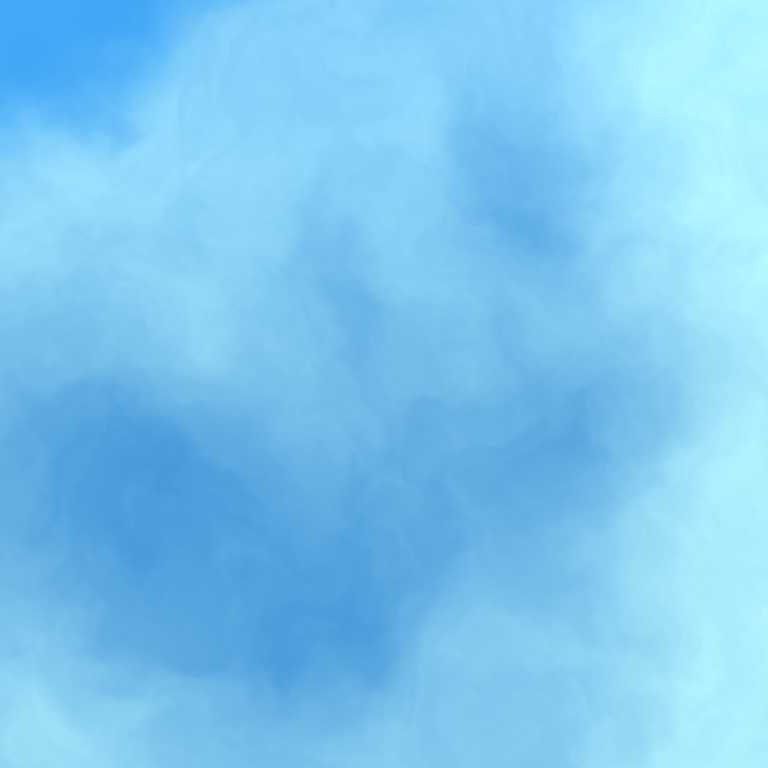
Write a Shadertoy shader that draws this texture.

```glsl
// Soft hazy clouds drifting over a bright blue sky, with thin wisps and shaded hollows.

vec2 gradientAt(vec2 cell) {
    vec3 h = fract(cell.xyx * vec3(0.1031, 0.1030, 0.0973));
    h += dot(h, h.yzx + 33.33);
    float angle = 6.2832 * fract((h.x + h.y) * h.z);
    return vec2(cos(angle), sin(angle));
}

float gradientNoise(vec2 p) {
    vec2 i = floor(p), f = fract(p);
    vec2 u = f * f * f * (f * (f * 6.0 - 15.0) + 10.0);
    vec2 e = vec2(0.0, 1.0);
    float low = mix(dot(gradientAt(i), f), dot(gradientAt(i + e.yx), f - e.yx), u.x);
    float high = mix(dot(gradientAt(i + e.xy), f - e.xy), dot(gradientAt(i + e.yy), f - e.yy), u.x);
    return mix(low, high, u.y);
}

float fbm(vec2 p) {
    float sum = 0.0, amplitude = 0.5;
    for (int i = 0; i < 6; i++) {
        sum += amplitude * gradientNoise(p);
        p = mat2(0.8, 0.6, -0.6, 0.8) * p * 2.03 + 17.3;
        amplitude *= 0.54;
    }
    return sum;
}

// Creased noise: bright filaments along the zero lines
float wisps(vec2 p) {
    float sum = 0.0, amplitude = 0.5;
    for (int i = 0; i < 5; i++) {
        sum += amplitude * (0.3 - abs(gradientNoise(p)) * 1.5);
        p = mat2(0.8, -0.6, 0.6, 0.8) * p * 2.1 + 9.7;
        amplitude *= 0.55;
    }
    return sum;
}

float softBlob(vec2 p, vec2 center, vec2 radius) {
    vec2 q = (p - center) / radius;
    return exp(-dot(q, q));
}

void mainImage(out vec4 fragColor, in vec2 fragCoord) {
    vec2 uv = fragCoord / iResolution.xy;
    vec2 warp = vec2(fbm(uv * 3.5 + 4.0), fbm(uv * 3.5 + 31.0));
    vec2 p = uv + 0.14 * warp;

    // Broad masses of lit haze
    float haze = 0.58 + 0.40 * smoothstep(0.60, 1.03, p.x);
    haze += 0.13 * softBlob(p, vec2(0.22, 0.74), vec2(0.28, 0.20));
    haze += 0.12 * softBlob(p, vec2(0.05, 0.04), vec2(0.22, 0.12));

    // Shaded hollows
    haze -= 0.47 * softBlob(p, vec2(0.13, 0.37), vec2(0.20, 0.13));
    haze -= 0.44 * softBlob(p, vec2(0.38, 0.21), vec2(0.19, 0.15));
    haze -= 0.34 * softBlob(p, vec2(0.80, 0.48), vec2(0.14, 0.10));
    haze -= 0.28 * softBlob(p, vec2(0.65, 0.36), vec2(0.19, 0.12));
    haze -= 0.20 * softBlob(p, vec2(0.43, 0.58), vec2(0.13, 0.14));
    haze -= 0.25 * softBlob(p, vec2(0.68, 0.74), vec2(0.08, 0.15));

    // Billows and fine filaments
    haze += 0.30 * fbm(uv * 5.0 + 1.2 * warp);
    haze += 0.16 * wisps(uv * 6.0 + 1.5 * warp + 12.0);
    haze = clamp(haze, 0.0, 1.05);

    vec3 color = mix(vec3(0.25, 0.57, 0.84), vec3(0.70, 0.95, 1.0), haze);
    color += vec3(0.0, 0.02, 0.05) * smoothstep(0.45, 1.0, uv.y);

    // Clear sky opening in the upper left corner
    float opening = smoothstep(-0.06, 0.12, p.y - 0.79 - 0.70 * p.x);
    vec3 clearSky = vec3(0.26, 0.66, 0.97) + 0.03 * warp.x;
    color = mix(color, clearSky, opening);

    fragColor = vec4(clamp(color, 0.0, 1.0), 1.0);
}
```
